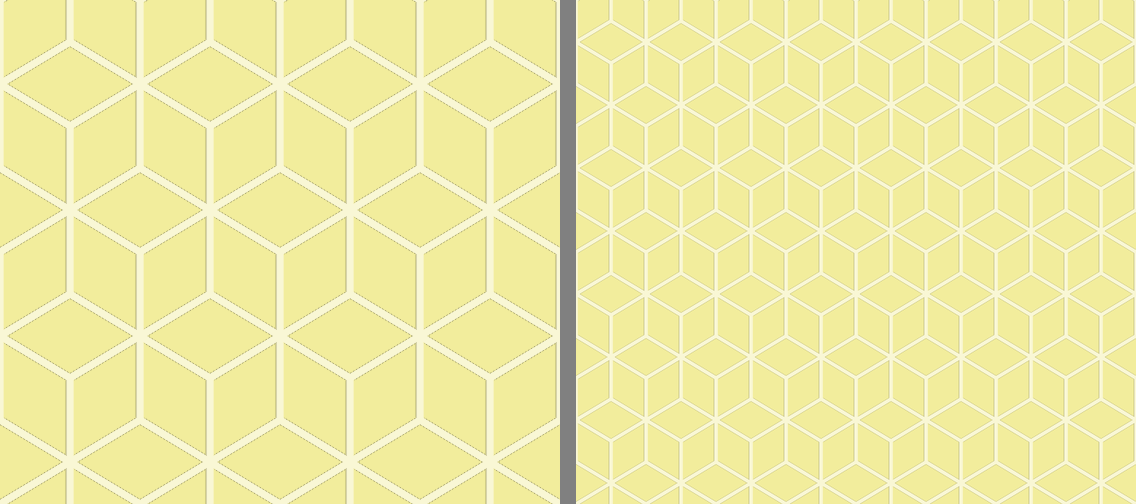
Left: one tile. Right: repeated 2 by 2.
Reproduce this pattern procedurally as a WebGL 2 fragment shader.

```glsl
#version 300 es
precision highp float;
// Tumbling-block lattice: cream bands on pale yellow, with fine broken olive edges.

#define REPEATS vec2(4.0, 2.0)
#define BAND_HALF 0.026
#define EDGE_WIDTH 0.0052
#define DASHES 48.0
#define DASH_INK 0.55
#define FIELD_COLOR vec3(0.950, 0.930, 0.610)
#define BAND_COLOR vec3(0.978, 0.967, 0.835)
#define EDGE_COLOR vec3(0.590, 0.580, 0.390)

uniform vec2 u_resolution;
out vec4 fragColor;

const float TAU = 6.2831853;

float segmentDistance(vec2 p, vec2 a, vec2 b) {
    vec2 ab = b - a;
    return length(p - a - ab * clamp(dot(p - a, ab) / dot(ab, ab), 0.0, 1.0));
}

// Distances to the upright (x) and slanted (y) edges of one cube, mirrored in x.
vec2 cubeDistances(vec2 p, float h) {
    p.x = abs(p.x);
    vec2 center = vec2(0.0);
    vec2 top = vec2(0.0, 2.0 * h);
    vec2 bottom = -top;
    vec2 upper = vec2(0.5, h);
    vec2 lower = vec2(0.5, -h);
    float upright = min(segmentDistance(p, center, bottom),
                        segmentDistance(p, upper, lower));
    float slanted = min(segmentDistance(p, center, upper),
                    min(segmentDistance(p, top, upper),
                        segmentDistance(p, bottom, lower)));
    return vec2(upright, slanted);
}

// Share of a pixel lying below zero distance.
float coverage(float d, float pixel) {
    return clamp(0.5 - d / pixel, 0.0, 1.0);
}

void main() {
    // One unit is the width of a repeat
    float pixel = REPEATS.x / u_resolution.x;
    vec2 p = gl_FragCoord.xy * pixel;
    vec2 period = vec2(1.0, u_resolution.y * pixel / REPEATS.y);

    // Two staggered cubes per repeat
    vec2 dist = vec2(1e3);
    for (int i = 0; i < 2; i++) {
        vec2 cell = p / period + 0.5 * float(i);
        vec2 local = (fract(cell + 0.5) - 0.5) * period;
        dist = min(dist, cubeDistances(local, period.y / 6.0));
    }
    float d = min(dist.x, dist.y) - BAND_HALF;

    // Upright bands are inked on their left side, slanted ones are dashed
    float leftSide = step(0.5, fract(2.0 * p.x));
    float dash = DASH_INK + 0.45 * sin(TAU * DASHES * p.x);
    float ink = dist.x < dist.y ? leftSide : dash;

    float band = coverage(d, pixel);
    float edge = coverage(d - EDGE_WIDTH, pixel) - band;
    vec3 color = mix(FIELD_COLOR, BAND_COLOR, band);
    color += (EDGE_COLOR - FIELD_COLOR) * edge * ink;
    fragColor = vec4(color, 1.0);
}
```
